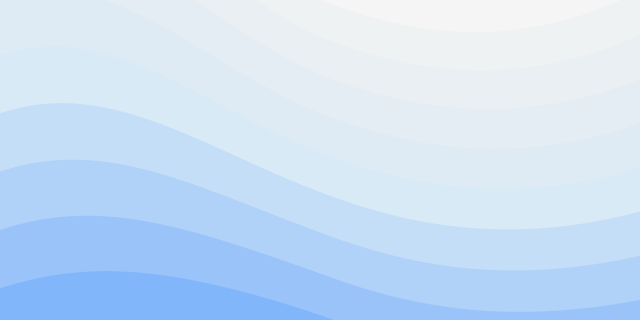
Reproduce this background procedurally as a WebGL 1 fragment shader.

```glsl
precision highp float;
// Layered pale waves stepping from sky blue at the bottom to near white at the top.

uniform vec2 u_resolution;

// Bezier parameter at horizontal position x, by Newton steps
float curveParameter(float x) {
  float t = x;
  for (int i = 0; i < 4; i++) {
    float error = t * (0.859 + t * (0.355 * t - 0.214)) - x;
    t -= error / (0.859 + t * (1.065 * t - 0.428));
  }
  return t;
}

// Height of a wave crest; level 0 is the central curve
float waveHeight(float x, float t, float level) {
  float center = 0.646 + t * (0.578 + t * (1.982 * t - 2.867));
  float spacing = 0.1823 - 0.0573 * smoothstep(0.0, 0.52, x)
                + 0.013 * pow(max((x - 0.52) / 0.48, 0.0), 3.0);
  float crowding = 0.001 * sin(3.14159 * x);
  return center + level * (spacing - crowding * level);
}

// Blue ramp for the lower bands, then a slow fade to white
vec3 bandColor(float band) {
  float rise = min(band / 4.0, 1.0);
  float fade = max((band - 4.0) / 5.0, 0.0);
  vec3 blue = mix(vec3(0.51, 0.715, 0.982), vec3(0.848, 0.917, 0.963),
                  rise * (1.12 - 0.12 * rise));
  vec3 pale = mix(blue, vec3(0.96), fade);
  return pale - vec3(0.0, 0.006, 0.01) * sin(3.14159 * fade);
}

void main() {
  vec2 uv = gl_FragCoord.xy / u_resolution;
  float t = curveParameter(uv.x);
  vec3 color = bandColor(0.0);

  // Stack the bands from bottom to top with smooth edges
  for (int i = 1; i < 10; i++) {
    float band = float(i);
    float above = (uv.y - waveHeight(uv.x, t, band - 4.0)) * u_resolution.y;
    color = mix(color, bandColor(band), smoothstep(-0.7, 0.7, above));
  }

  gl_FragColor = vec4(color, 1.0);
}
```
